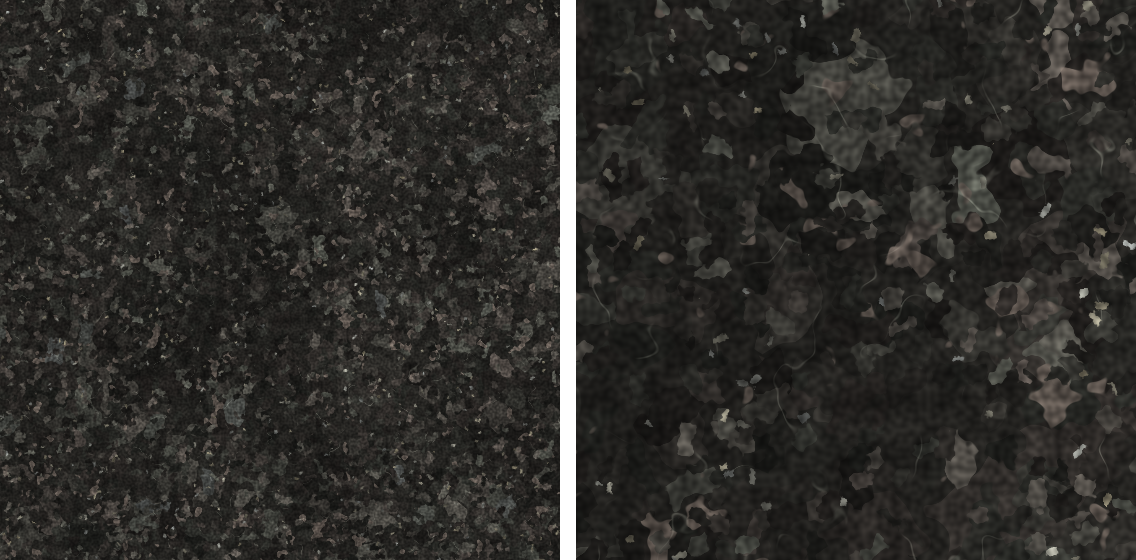
Left, the full canvas; right, a detail of the centre.
Write a WebGL 2 fragment shader that draws this texture.

```glsl
#version 300 es
precision highp float;

uniform vec2 u_resolution;
out vec4 fragColor;

const float PI = 3.14159;
const float DARK_TONE = 0.093;      // deepest mineral
const float LATH_TONE = 0.23;       // pale slate crystals
const float GLINT_TONE = 0.31;      // small reflective chips
const float FELDSPAR_LEVEL = 0.47;  // higher gives fewer pink patches
const float CRACK_WIDTH = 0.022;
const float CRACK_GAIN = 0.13;
const float SPECKLE = 0.55;
const float MOTTLE = 0.40;
const float CLOUDS = 0.28;
const vec3 BROWN = vec3(1.08, 0.99, 0.93);
const vec3 GREEN = vec3(0.99, 1.02, 0.93);
const vec3 SLATE = vec3(0.98, 1.01, 1.00);
const vec3 GOLD = vec3(1.08, 1.02, 0.84);
const vec3 FELDSPAR = vec3(0.365, 0.330, 0.305);
const vec3 CRACK_TINT = vec3(1.0, 1.02, 0.93);

vec3 hash3(vec2 cell, float seed) {
    uvec3 v = uvec3(ivec3(vec3(cell, seed)));
    v = v * 1664525u + 1013904223u;
    v.x += v.y * v.z; v.y += v.z * v.x; v.z += v.x * v.y;
    v ^= v >> 16u;
    v.x += v.y * v.z; v.y += v.z * v.x; v.z += v.x * v.y;
    return vec3(v >> 8u) / 16777216.0;
}

float cornerSlope(vec2 cell, vec2 offset) {
    float angle = 2.0 * PI * hash3(cell, 7.0).x;
    return dot(vec2(cos(angle), sin(angle)), offset);
}

float gradientNoise(vec2 p) {
    vec2 i = floor(p), f = p - i;
    vec2 u = f * f * f * (f * (f * 6.0 - 15.0) + 10.0);
    vec2 e = vec2(1.0, 0.0);
    float low = mix(cornerSlope(i, f), cornerSlope(i + e, f - e), u.x);
    float high = mix(cornerSlope(i + e.yx, f - e.yx), cornerSlope(i + 1.0, f - 1.0), u.x);
    return mix(low, high, u.y);
}

// Bends straight outlines into rough mineral edges
vec2 roughen(vec2 q) {
    vec2 broad = vec2(gradientNoise(q * 1.7), gradientNoise(q * 1.7 + 41.3));
    vec2 fine = vec2(gradientNoise(q * 4.3 + 17.1), gradientNoise(q * 4.3 + 73.9));
    return q + 0.34 * broad + 0.15 * fine;
}

// Elongated slab with chipped corners
float slab(vec2 d, vec2 size) {
    d = abs(d);
    float sides = max(d.x - size.x, d.y - size.y);
    return max(sides, 0.707 * (d.x + d.y - size.x - 0.55 * size.y));
}

// Paints overlapping, randomly turned crystals over the colour
void paintCrystals(inout vec3 colour, vec2 p, float scale, float seed, float coverage,
                   float baseTone, float toneRange, vec3 tintA, vec3 tintB) {
    vec2 q = roughen(p * scale + seed * 3.7);
    vec2 home = floor(q);
    float soft = 0.8 * scale / u_resolution.y;
    for (int y = -1; y <= 1; y++) {
        for (int x = -1; x <= 1; x++) {
            vec2 cell = home + vec2(x, y);
            vec3 place = hash3(cell, seed);
            vec3 form = hash3(cell, seed + 50.0);
            vec3 shade = hash3(cell, seed + 100.0);
            float c = cos(place.z * PI), s = sin(place.z * PI);
            vec2 d = mat2(c, -s, s, c) * (q - cell - place.xy);
            vec2 size = mix(vec2(0.34, 0.18), vec2(0.76, 0.42), form.xy);
            float mask = 1.0 - smoothstep(-soft, soft, slab(d, size));
            mask *= step(form.z, coverage);
            // Mostly dark shades with a short bright tail
            float tone = baseTone + toneRange * (0.09 * shade.x + 0.12 * pow(shade.x, 6.0));
            colour = mix(colour, tone * mix(tintA, tintB, shade.y), mask);
        }
    }
}

void main() {
    vec2 p = gl_FragCoord.xy / u_resolution.y;
    vec3 colour = 0.13 * mix(BROWN, GREEN, 0.5);

    // Dark groundmass, from broad plates to smaller crystals
    paintCrystals(colour, p, 13.0, 1.0, 0.90, DARK_TONE, 0.9, BROWN, GREEN);
    paintCrystals(colour, p, 25.0, 2.0, 0.60, DARK_TONE, 1.0, BROWN, GREEN);
    paintCrystals(colour, p, 42.0, 3.0, 0.48, DARK_TONE, 1.1, BROWN, GREEN);

    // Pinkish patches, later notched by small dark crystals
    float patches = gradientNoise(p * 38.0) + 0.5 * gradientNoise(p * 95.0 + 9.0)
                  + 0.45 * gradientNoise(p * 9.0 + 31.0);
    colour = mix(colour, FELDSPAR, 0.85 * smoothstep(-0.04, 0.04, patches - FELDSPAR_LEVEL));
    paintCrystals(colour, p, 25.0, 4.0, 0.035, LATH_TONE, 0.6, SLATE, GREEN);
    paintCrystals(colour, p, 74.0, 5.0, 0.34, DARK_TONE, 1.15, BROWN, GREEN);

    // Broken hairline cracks
    float line = abs(gradientNoise(roughen(p * 17.0)));
    float crack = 1.0 - smoothstep(0.0, CRACK_WIDTH, line);
    crack *= smoothstep(0.0, 0.35, gradientNoise(p * 34.0 + 5.0));
    colour += CRACK_GAIN * crack * CRACK_TINT;

    // Clustered bright chips
    float cluster = max(0.0, gradientNoise(p * 15.0 + 63.0));
    paintCrystals(colour, p, 165.0, 6.0, 0.01 + 0.12 * cluster, GLINT_TONE, 1.3, SLATE, GOLD);

    // Cloudy drift, mottling and fine polished speckle
    float clouds = CLOUDS * gradientNoise(p * 3.5 + 12.0);
    float mottle = MOTTLE * gradientNoise(p * 62.0 + 27.0);
    float speckle = SPECKLE * gradientNoise(p * 215.0 + 3.0);
    colour *= (1.0 + clouds) * (1.0 + mottle) * (1.0 + speckle);
    fragColor = vec4(clamp(colour, 0.0, 1.0), 1.0);
}
```
